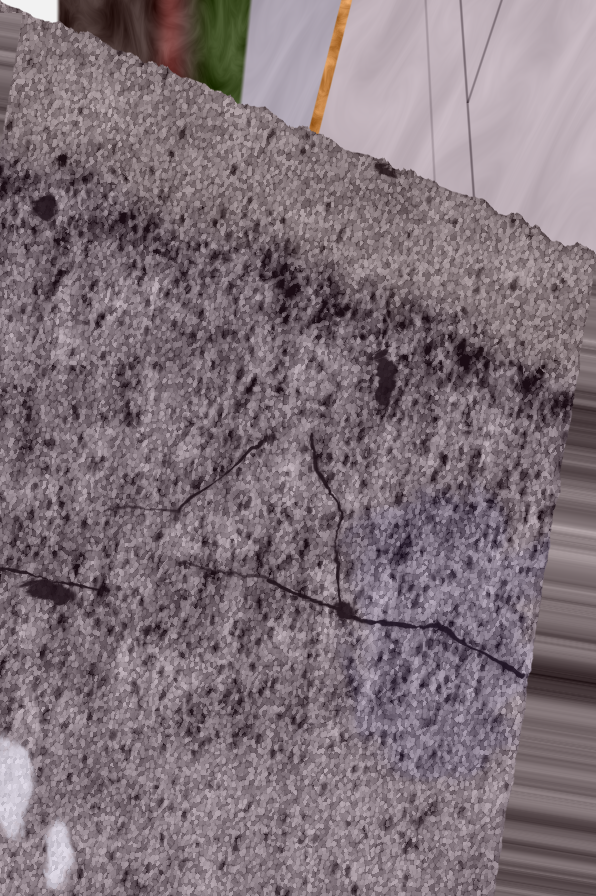
A WebGL 2 fragment shader for this texture:

```glsl
#version 300 es
precision highp float;
// Weathered, cracked concrete block with a stained ledge, pale paving behind it.
#define GRAIN_SCALE 270.0
#define GRAIN_CONTRAST 0.25
#define BASE_VALUE 0.485
#define STREAK_DEPTH 0.13
#define PIT_DEPTH 0.20
#define STAIN_DEPTH 0.30
#define CRACK_WIDTH 0.0021
#define TINT vec3(0.032, -0.022, 0.010)
#define PAINT vec3(0.84, 0.82, 0.87)
#define ORANGE vec3(0.74, 0.49, 0.25)

uniform vec2 u_resolution;
out vec4 outColor;

// Main fractures: start and end of each run
const vec4 CRACKS[9] = vec4[9](
  vec4(0.300, 0.349, 0.375, 0.314), vec4(0.375, 0.314, 0.495, 0.297),
  vec4(0.495, 0.297, 0.586, 0.247), vec4(0.200, 0.430, 0.293, 0.508),
  vec4(0.345, 0.512, 0.378, 0.430), vec4(0.378, 0.430, 0.377, 0.320),
  vec4(-0.02, 0.372, 0.120, 0.342), vec4(0.200, 0.370, 0.300, 0.352),
  vec4(0.120, 0.430, 0.200, 0.428));

// Broken hollows: centre and radii
const vec4 HOLLOWS[6] = vec4[6](
  vec4(0.380, 0.318, 0.014, 0.015), vec4(0.293, 0.507, 0.014, 0.011),
  vec4(0.044, 0.770, 0.011, 0.018), vec4(0.430, 0.578, 0.013, 0.026),
  vec4(0.435, 0.808, 0.020, 0.012), vec4(0.060, 0.335, 0.050, 0.016));

vec2 hash2(vec2 q) {
  vec3 h = fract(q.xyx * vec3(0.1031, 0.1030, 0.0973));
  h += dot(h, h.yzx + 33.33);
  return fract((h.xx + h.yz) * h.zy);
}

// Cellular noise: distance to the nearest seed, random value of that seed
vec2 cells(vec2 q) {
  vec2 base = floor(q), best = vec2(9.0, 0.0);
  for (int j = -1; j <= 1; j++)
    for (int i = -1; i <= 1; i++) {
      vec2 cell = base + vec2(i, j);
      vec2 toSeed = cell + hash2(cell) - q;
      float d = dot(toSeed, toSeed);
      if (d < best.x) best = vec2(d, hash2(cell + 17.0).x);
    }
  return vec2(sqrt(best.x), best.y);
}

// Layered, warped sines, roughly -1 to 1
float waves(vec2 q) {
  float sum = 0.0, amp = 0.5;
  for (int i = 0; i < 6; i++) {
    q = mat2(0.8, 0.6, -0.6, 0.8) * q * 1.7 + vec2(1.7, 0.9);
    q += 0.6 * sin(q.yx * 1.1);
    sum += amp * sin(q.x) * sin(q.y);
    amp *= 0.6;
  }
  return sum;
}

float segmentDistance(vec2 p, vec2 a, vec2 b) {
  vec2 ab = b - a;
  return length(p - a - ab * clamp(dot(p - a, ab) / dot(ab, ab), 0.0, 1.0));
}

float stripe(float d, float halfWidth, float px) {
  return 1.0 - smoothstep(halfWidth - px, halfWidth + px, abs(d));
}

float blob(vec2 p, vec2 centre, vec2 radii, float ragged) {
  return 1.0 - smoothstep(0.75, 1.1, length((p - centre) / radii) + ragged);
}

vec3 concrete(vec2 p, float depth, float px) {
  float broad = waves(p * 13.0);
  float mid = waves(p * 38.0 + 5.0);
  float face = smoothstep(0.12, 0.19, depth + 0.03 * broad);
  float foot = 1.0 - smoothstep(0.13, 0.22, p.y + 0.03 * broad);
  float rough = face * (1.0 - 0.65 * foot);
  float stain = exp(-pow((depth - 0.185 + 0.02 * broad) / 0.04, 2.0));

  // Fine grain and upright weathering
  vec2 q = vec2(p.x - 0.15 * p.y, p.y);
  vec2 grain = cells(q * vec2(1.0, 0.75) * GRAIN_SCALE);
  float v = BASE_VALUE + GRAIN_CONTRAST * (grain.y - 0.5);
  v -= 0.13 * smoothstep(0.5, 0.9, grain.x);
  v += STREAK_DEPTH * rough * waves(q * vec2(48.0, 17.0)) + 0.07 * broad;
  v += 0.035 * foot + 0.015 * (1.0 - face);

  // Pits in two sizes, crowded along the stain
  vec2 pit = cells(q * vec2(95.0, 52.0) + 0.4 * mid);
  vec2 chip = cells(q * vec2(38.0, 22.0) + 0.5 * mid);
  float crowd = 0.35 * rough + 0.5 * stain;
  v -= PIT_DEPTH * (1.0 - smoothstep(0.15, 0.5, pit.x)) * step(0.92 - crowd, pit.y);
  v -= PIT_DEPTH * (1.0 - smoothstep(0.08, 0.32, chip.x)) * step(1.0 - 0.5 * crowd, chip.y);
  v -= STAIN_DEPTH * stain * smoothstep(-0.35, 0.6, broad * 0.6 + mid * 0.6);

  // Fractures and hollows
  vec2 bent = p + 0.010 * vec2(waves(p * 19.0 + 3.0), waves(p * 19.0 + 11.0));
  float dark = 0.0;
  for (int i = 0; i < 9; i++) {
    float width = CRACK_WIDTH * (i < 3 ? 1.2 : 0.75) * (1.0 + 0.9 * mid);
    float d = segmentDistance(bent, CRACKS[i].xy, CRACKS[i].zw);
    dark = max(dark, stripe(d, width, px) * (i < 7 ? 0.9 : 0.55));
    v -= 0.07 * exp(-d * 160.0);
  }
  for (int i = 0; i < 6; i++)
    dark = max(dark, 0.85 * blob(bent, HOLLOWS[i].xy, HOLLOWS[i].zw, 0.9 * mid + 0.2));
  v = mix(max(v, 0.07), 0.09, dark);

  // Warm ledge, bluish lower right, white paint
  vec3 col = v + TINT + vec3(0.008, 0.006, -0.012) * (1.0 - face);
  col += vec3(0.0, 0.008, 0.04) * blob(p, vec2(0.49, 0.29), vec2(0.13, 0.16), 0.5 * broad);
  float ragged = 0.35 * mid + 0.25 * (grain.y - 0.5);
  float paint = max(blob(p, vec2(0.012, 0.125), vec2(0.027, 0.052), ragged),
                    blob(p, vec2(0.065, 0.045), vec2(0.016, 0.040), ragged));
  return mix(col, PAINT + 0.12 * (grain.y - 0.5), 0.9 * paint);
}

// Smeared bands beside the block
vec3 sideBands(vec2 p) {
  float s = p.y + 0.16 * (p.x - 0.6);
  float v = 0.41 + 0.20 * waves(vec2(s * 75.0, 2.0)) + 0.12 * waves(vec2(s * 24.0, 7.0));
  v -= 0.28 * exp(-pow((s - 0.245) / 0.014, 2.0)) + 0.2 * exp(-pow((s - 0.53) / 0.025, 2.0));
  return max(v, 0.06) + TINT + vec3(0.01, 0.012, -0.01);
}

vec3 background(vec2 p, float px) {
  float drop = 1.0 - p.y;
  float v = 0.715 + 0.06 * waves(vec2(p.x * 30.0 - p.y * 16.0, p.y * 7.0 + p.x * 4.0));
  vec3 col = v + TINT;
  float strip = p.x - 0.387 + 0.25 * drop;
  col = mix(col - vec3(0.07, 0.05, 0.03), col, smoothstep(-px, px, strip));
  col -= 0.28 * stripe(p.x - 0.514 - 0.068 * drop, 0.0012, px);
  col -= 0.12 * stripe(p.x - 0.475 - 0.05 * drop, 0.0012, px);
  col -= 0.24 * stripe(p.x - 0.560 + 0.33 * drop, 0.0012, px) * step(drop, 0.115);
  col = mix(col, ORANGE + 0.2 * waves(p * 70.0), stripe(strip, 0.006, px));
  // Soft foliage and earth
  float n = waves(p * vec2(50.0, 24.0));
  vec3 plants = mix(vec3(0.25, 0.18, 0.17), vec3(0.22, 0.28, 0.12), smoothstep(0.20, 0.24, p.x));
  plants += vec3(0.18, 0.03, 0.03) * exp(-pow((p.x - 0.19) / 0.015, 2.0)) + 0.16 * n;
  col = mix(plants, col, smoothstep(-0.003, 0.003, p.x - 0.28 + 0.1 * drop));
  return mix(vec3(0.95), col, smoothstep(0.062, 0.068, p.x));
}

void main() {
  vec2 p = gl_FragCoord.xy / u_resolution.y;
  float px = 1.0 / u_resolution.y;
  float jag = waves(vec2(p.x * 45.0, 1.0));
  float depth = 0.999 - 0.426 * p.x + 0.03 * p.x * (0.667 - p.x) + 0.009 * jag - p.y;
  float right = 0.551 + 0.16 * p.y + 0.003 * waves(vec2(p.y * 40.0, 4.0)) - p.x;
  float left = p.x - 0.026 + 0.17 * (0.987 - p.y);
  vec3 col = concrete(p, depth, px);
  col -= 0.12 * exp(-abs(depth) * 220.0) * smoothstep(0.2, 0.5, p.x);
  col = mix(background(p, px), col, smoothstep(-px, px, depth));
  float beside = max(1.0 - smoothstep(-px, px, right), 1.0 - smoothstep(-px, px, left));
  col = mix(col, sideBands(p), beside * step(p.y, 0.985) * smoothstep(-px, px, depth));
  outColor = vec4(clamp(col, 0.0, 1.0), 1.0);
}
```
